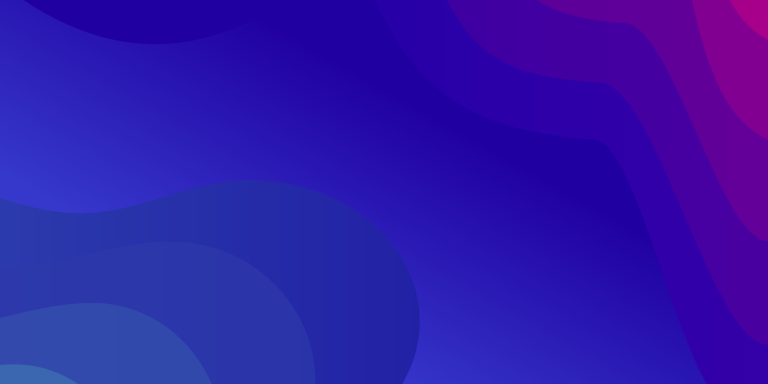
Give the GLSL for this background, as a Shadertoy shader.

```glsl
// Layered wavy paper bands: magenta and violet at upper right, teal and blue at lower left.
#define DARK_BLUE   vec3(0.130, 0.000, 0.635)
#define BRIGHT_BLUE vec3(0.210, 0.220, 0.795)
#define SHADE_AXIS  vec2(-0.49, 0.87)
#define VIOLET_BANDS 5
#define BLUE_HILLS 4
#define HILL_PEAK vec2(0.651, 0.469)
#define HILL_STEP vec2(-0.204, 0.160)

// Upper bands: start, drop and width of the shelf below the top edge
const vec3 SHELF[VIOLET_BANDS] = vec3[](
    vec3(0.977, 0.378, 0.174), vec3(1.164, 0.221, 0.112),
    vec3(1.398, 0.068, 0.104), vec3(1.802, 0.404, 0.086),
    vec3(1.901, 0.143, 0.076));

// Upper bands: start, end and height of the second fall
const vec3 FALL[VIOLET_BANDS] = vec3[](
    vec3(1.549, 1.901, 0.677), vec3(1.562, 2.000, 0.677),
    vec3(1.628, 2.000, 0.560), vec3(1.800, 2.000, 0.000),
    vec3(1.900, 2.000, 0.000));

// Coverage of the region where d is negative
float cover(float d, float blur) {
    return 1.0 - smoothstep(-0.75 * blur, 0.75 * blur, d);
}

// Depth of a violet band's lower edge, measured from the top
float bandDepth(float x, vec3 shelf, vec3 fall) {
    return shelf.y * (1.0 - exp((shelf.x - x) / shelf.z))
         + fall.z * smoothstep(fall.x, fall.y, x);
}

// Hill with a gentle wave left of its peak and an elliptic right side
float hillDistance(vec2 p, vec2 peak, vec2 radius, float waveHeight) {
    vec2 q = p - peak;
    if (q.x < 0.0) {
        return waveHeight * (0.5 - 0.5 * cos(7.1 * q.x)) - q.y;
    }
    q.y -= radius.y;
    return (length(q / radius) - 1.0) * radius.y;
}

void mainImage(out vec4 fragColor, in vec2 fragCoord) {
    // Height is one unit; y runs down from the top edge
    float pixel = 1.0 / iResolution.y;
    vec2 p = vec2(fragCoord.x, iResolution.y - fragCoord.y) * pixel;

    // Diagonal backdrop
    float shade = clamp((dot(p, SHADE_AXIS) + 0.292) / 0.682, 0.0, 1.0);
    vec3 color = mix(DARK_BLUE, BRIGHT_BLUE, shade);

    // Dark bulge hanging from the top
    float bulge = p.y - 0.115 + 0.98 * (p.x - 0.404) * (p.x - 0.404);
    color = mix(color, DARK_BLUE, cover(bulge, pixel));

    // Violet bands, back to front
    for (int i = 0; i < VIOLET_BANDS; i++) {
        float t = float(i) / float(VIOLET_BANDS - 1);
        float d = p.y - bandDepth(p.x, SHELF[i], FALL[i]);
        float red = 0.19 + 0.28 * t + 0.17 * t * t + 0.05 * (p.x - 1.7);
        vec3 violet = vec3(red, 0.0, 0.66 - 0.12 * t);
        color = mix(color, violet, cover(d, max(fwidth(d), 1e-5)));
    }

    // Blue hills, back to front
    for (int i = 0; i < BLUE_HILLS; i++) {
        float k = float(i);
        float t = k / float(BLUE_HILLS - 1);
        vec2 radius = vec2(0.307 + 0.135 * exp2(-k), 0.368);
        float waveHeight = i == 0 ? 0.086 : 0.068;
        float d = hillDistance(p, HILL_PEAK + k * HILL_STEP, radius, waveHeight);
        float leftGlow = pow(1.0 - t, 3.0) * clamp(1.0 - p.x / 1.09, 0.0, 1.0);
        vec3 blue = vec3(0.13 + 0.10 * t, 0.13 + 0.16 * t + 0.11 * t * t, 0.645 + 0.045 * t);
        blue += leftGlow * vec3(0.04, 0.10, 0.03);
        color = mix(color, blue, cover(d, pixel));
    }

    fragColor = vec4(color, 1.0);
}
```
